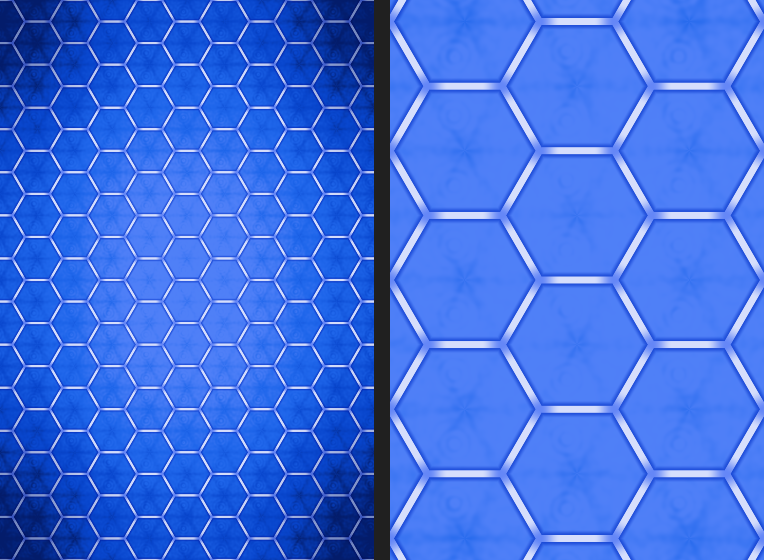
Left: the whole. Right: its middle third, enlarged.
This pattern is drawn by a Shadertoy shader. Its source:

```glsl
// A blue honeycomb of flat-topped hexagons with pale, glinting seams and dark rims.
// Two offset grids give each cell; spokes, fine rings and wrapped grain shade it,
// and a periodic cosine glow brightens the middle of the tile.
#define COLUMNS 5.0          // column pairs across
#define ROWS 13.0            // cells down
#define SEAM 0.027           // half width of a seam, in cell heights
#define RIM 0.062            // reach of the dark rim
#define GRAIN_CELLS vec2(120.0, 180.0)
#define GRAIN 0.07
#define SPOKES 0.05
#define CORE 0.17
#define SEAM_COLOR vec3(0.90, 0.92, 1.0)
#define JOINT_COLOR vec3(0.42, 0.55, 0.98)

const float PI = 3.14159265;
const float ROOT3 = 1.7320508;

vec2 gradientAt(vec2 cell) {
    cell = mod(cell, GRAIN_CELLS);
    float h = fract(sin(dot(cell, vec2(127.1, 311.7))) * 43758.5);
    return vec2(cos(2.0 * PI * h), sin(2.0 * PI * h));
}

// Gradient noise that wraps over the tile
float gradientNoise(vec2 p) {
    vec2 i = floor(p), f = p - i;
    vec2 u = f * f * f * (f * (f * 6.0 - 15.0) + 10.0);
    vec2 e = vec2(1.0, 0.0);
    float low = mix(dot(gradientAt(i), f), dot(gradientAt(i + e.xy), f - e.xy), u.x);
    float high = mix(dot(gradientAt(i + e.yx), f - e.yx), dot(gradientAt(i + e.xx), f - e.xx), u.x);
    return mix(low, high, u.y);
}

// Position relative to the nearest hexagon centre
vec2 hexLocal(vec2 p) {
    vec2 s = vec2(ROOT3, 1.0);
    vec2 a = mod(p + vec2(0.0, 0.5), s) - 0.5 * s;
    vec2 b = mod(p + vec2(0.5 * ROOT3, 0.0), s) - 0.5 * s;
    return dot(a, a) < dot(b, b) ? a : b;
}

// x: distance to the border, y: distance along it from its middle
vec2 hexBorder(vec2 local) {
    vec2 q = abs(local);
    float slanted = dot(q, vec2(0.5 * ROOT3, 0.5));
    float along = q.y > slanted ? q.x : abs(dot(q, vec2(0.5, -0.5 * ROOT3)));
    return vec2(0.5 - max(q.y, slanted), along);
}

// Glow over the tile: 1 in the middle, 0 in the corners
float tileGlow(vec2 uv) {
    vec2 fall = pow(0.5 + 0.5 * cos(2.0 * PI * uv), vec2(1.5));
    return 1.0 - dot(fall, vec2(0.46, 0.54));
}

vec3 bluePalette(float t) {
    vec3 c = mix(vec3(0.01, 0.11, 0.42), vec3(0.03, 0.27, 0.80), smoothstep(0.0, 0.42, t));
    c = mix(c, vec3(0.12, 0.40, 0.92), smoothstep(0.36, 0.74, t));
    return mix(c, vec3(0.31, 0.50, 0.97), smoothstep(0.68, 1.05, t));
}

// Lightness inside a cell: dark core, faint spokes, fine mirrored rings
float cellShade(vec2 local, float pixel) {
    float r = length(local);
    float angle = atan(local.y, local.x + 1e-5);
    float core = exp(-r * r * 38.0) * (0.85 + 0.15 * cos(6.0 * angle));
    float spokes = (0.6 * cos(6.0 * angle) + 0.4 * cos(12.0 * angle)) * smoothstep(0.03, 0.25, r);
    vec2 swirl = vec2(local.x + 0.08, abs(local.y) - 0.27);
    float rings = sin(90.0 * length(swirl)) * exp(-dot(swirl, swirl) * 40.0);
    rings *= 1.0 - smoothstep(0.02, 0.045, pixel);
    return 0.05 - CORE * core - SPOKES * spokes + 0.045 * rings;
}

void mainImage(out vec4 fragColor, in vec2 fragCoord) {
    vec2 uv = fragCoord / iResolution.xy;
    float pixel = ROWS / iResolution.y;
    vec2 local = hexLocal(uv * vec2(COLUMNS * ROOT3, ROWS));
    vec2 border = hexBorder(local);
    float glow = tileGlow(uv);

    // Cell face
    float grain = GRAIN * gradientNoise(uv * GRAIN_CELLS);
    vec3 color = bluePalette(glow + cellShade(local, pixel) + grain);

    // Dark rim beside the seam
    float rim = 1.0 - smoothstep(SEAM, RIM + pixel, border.x);
    color = mix(color, color * vec3(0.30, 0.55, 0.86), 0.85 * rim);

    // Pale seam, brightest halfway between the joints
    float glint = 1.0 - smoothstep(0.13, 0.28, border.y);
    vec3 seamColor = mix(JOINT_COLOR, SEAM_COLOR, glint);
    seamColor *= mix(vec3(0.55, 0.62, 0.78), vec3(1.0), smoothstep(0.0, 0.6, glow));
    float seam = 1.0 - smoothstep(SEAM - 0.5 * pixel, SEAM + 0.5 * pixel, border.x);
    color = mix(color, seamColor, 0.92 * seam);

    fragColor = vec4(color, 1.0);
}
```
